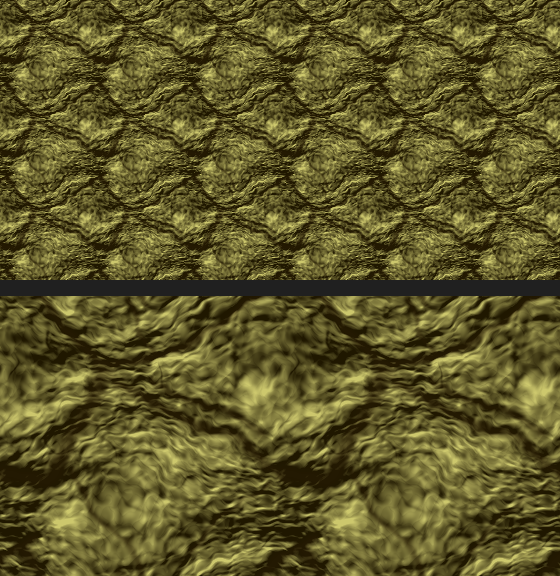
Top: the whole. Bottom: its middle third, enlarged.
Write a Shadertoy shader that draws this texture.

```glsl
// Olive cracked rock face: one seamless square tile of lit stone, repeated 6 by 3.
#define REPEATS vec2(6.0, 3.0)
#define DARK vec3(0.12, 0.09, 0.0)
#define LIGHT vec3(0.74, 0.72, 0.39)
#define CRACK_BROWN vec3(0.17, 0.11, 0.02)
#define WARP 0.018
#define STRATA_BEND 0.085
#define RELIEF 0.23
#define CRACK_DEPTH 0.014
#define CRACK_SHADE 0.36
#define BASE_TONE 0.45
#define GRAIN 0.48

// Unit gradient for a lattice corner
vec2 cornerGradient(vec2 cell) {
    float angle = 6.2832 * fract(sin(dot(cell, vec2(127.1, 311.7))) * 43758.5);
    return vec2(cos(angle), sin(angle));
}

// Gradient noise that wraps after a whole number of cells
float noise(vec2 p, vec2 period) {
    vec2 i = floor(p), f = fract(p);
    vec2 u = f * f * f * (f * (f * 6.0 - 15.0) + 10.0);
    vec2 lo = mod(i, period), hi = mod(i + 1.0, period);
    float a = dot(cornerGradient(lo), f);
    float b = dot(cornerGradient(vec2(hi.x, lo.y)), f - vec2(1, 0));
    float c = dot(cornerGradient(vec2(lo.x, hi.y)), f - vec2(0, 1));
    float d = dot(cornerGradient(hi), f - 1.0);
    return mix(mix(a, b, u.x), mix(c, d, u.x), u.y);
}
float tileNoise(vec2 p, vec2 cells) { return noise(p * cells, cells); }

// Distances on the wrapped tile
float segmentDistance(vec2 p, vec2 a, vec2 b) {
    vec2 q = p - 0.5 * (a + b), h = 0.5 * (b - a);
    q -= round(q);
    return length(q - h * clamp(dot(q, h) / dot(h, h), -1.0, 1.0));
}
float pathDistance(vec2 p, vec2 a, vec2 b, vec2 c, vec2 d) {
    return min(segmentDistance(p, a, b),
           min(segmentDistance(p, b, c), segmentDistance(p, c, d)));
}
float groove(float dist, float width) { return exp(-dist * dist / (width * width)); }

// Soft elliptical patch on the wrapped tile
float patchAt(vec2 p, vec2 center, vec2 radius) {
    vec2 q = p - center;
    q = (q - round(q)) / radius;
    return exp(-dot(q, q));
}

vec2 warped(vec2 p) {
    return p + WARP * vec2(tileNoise(p, vec2(7)) + 0.8 * tileNoise(p, vec2(19)),
                           tileNoise(p + 0.37, vec2(7)) + 0.8 * tileNoise(p + 0.37, vec2(19)));
}

// Layers arch over the boulder and tilt the other way above the rim
vec2 strata(vec2 p) {
    vec2 wave = cos(6.2832 * (p - vec2(0.45, 0.05)));
    return p - vec2(0.0, STRATA_BEND * wave.x * wave.y);
}

// Crack network: wide clefts around the boulder, thin fissures across it
float cracks(vec2 p) {
    float rim = pathDistance(p, vec2(0.35, 0.25), vec2(0.57, 0.22), vec2(0.76, 0.12), vec2(1.12, -0.14));
    float upper = pathDistance(p, vec2(0.08, -0.10), vec2(0.20, 0.07), vec2(0.29, 0.18), vec2(0.37, 0.25));
    float flank = pathDistance(p, vec2(0.38, 0.28), vec2(0.26, 0.50), vec2(0.17, 0.67), vec2(0.02, 0.63));
    float brow = pathDistance(p, vec2(0.42, 0.32), vec2(0.62, 0.42), vec2(0.86, 0.52), vec2(1.04, 0.66));
    float ledge = pathDistance(p, vec2(0.54, 0.30), vec2(0.68, 0.38), vec2(0.80, 0.41), vec2(0.93, 0.49));
    float vein = pathDistance(p, vec2(0.25, 0.62), vec2(0.34, 0.78), vec2(0.45, 0.88), vec2(0.53, 1.03));
    float spur = pathDistance(p, vec2(0.42, -0.02), vec2(0.49, 0.06), vec2(0.50, 0.14), vec2(0.55, 0.21));
    float branch = pathDistance(p, vec2(0.68, 0.92), vec2(0.77, 0.79), vec2(0.86, 0.75), vec2(0.97, 0.67));
    float wide = max(max(groove(rim, 0.015), groove(upper, 0.018)),
                     max(groove(flank, 0.030), groove(brow, 0.018)));
    float thin = max(max(groove(vein, 0.010), groove(spur, 0.009)),
                     max(groove(branch, 0.009), groove(ledge, 0.012)));
    return max(wide, 0.8 * thin);
}

// Layered, chipped relief with the cracks cut in
float height(vec2 p) {
    vec2 q = warped(p), layer = strata(q);
    float h = -CRACK_DEPTH * cracks(q);
    float cells = 4.0, slope = 0.40;
    for (int i = 0; i < 4; i++) {
        float n = tileNoise(layer + 0.19 * float(i), cells * vec2(1.0, 1.5));
        h += slope / cells * (n - 0.5 * abs(n));
        cells *= 2.0;
        slope *= 1.02;
    }
    return h;
}

void mainImage(out vec4 fragColor, in vec2 fragCoord) {
    // Tile coordinates with y running downward
    vec2 uv = fragCoord / iResolution.xy;
    vec2 p = fract(vec2(uv.x, 1.0 - uv.y) * REPEATS);
    vec2 q = warped(p), layer = strata(q);
    // Light from the upper left
    const float e = 0.005;
    float h = height(p);
    vec2 gradient = vec2(height(p + vec2(e, 0)) - h, height(p + vec2(0, e)) - h) / e;
    float tone = BASE_TONE + RELIEF * dot(gradient, vec2(0.50, 0.87));
    // Sunlit faces and shadowed hollows
    tone += 0.36 * patchAt(q, vec2(0.84, 0.34), vec2(0.16, 0.06));
    tone += 0.28 * patchAt(q, vec2(0.10, 0.43), vec2(0.14, 0.06));
    tone += 0.25 * patchAt(q, vec2(0.60, 0.59), vec2(0.17, 0.08));
    tone += 0.22 * patchAt(q, vec2(0.27, 0.82), vec2(0.08, 0.18));
    tone -= 0.32 * patchAt(q, vec2(0.04, 0.80), vec2(0.10, 0.24));
    tone -= 0.20 * patchAt(q, vec2(0.10, 0.16), vec2(0.14, 0.10));
    // Streaks, grain and broken hairline fissures
    tone += GRAIN * (0.6 * tileNoise(layer, vec2(7, 19)) + tileNoise(layer, vec2(29, 43)));
    float hairline = groove(tileNoise(q + 0.5, vec2(6)), 0.035);
    tone -= 0.25 * hairline * smoothstep(-0.1, 0.3, tileNoise(p, vec2(5)));
    // Darken and brown the clefts
    float cleft = cracks(q);
    tone -= CRACK_SHADE * cleft;
    vec3 color = mix(DARK, LIGHT, clamp(tone, 0.0, 1.1));
    fragColor = vec4(mix(color, CRACK_BROWN, 0.35 * cleft), 1.0);
}
```
